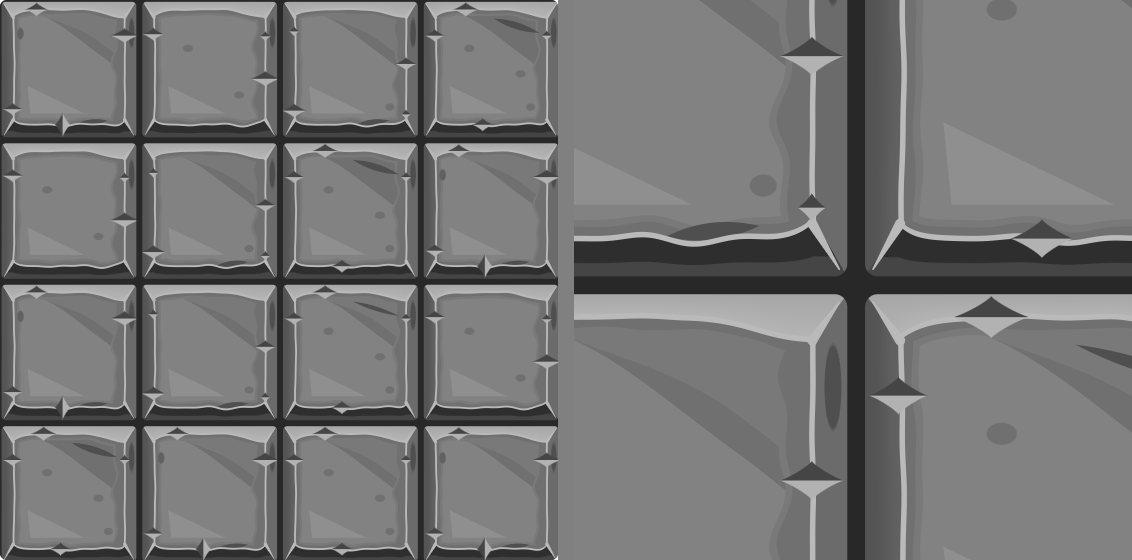
Left, the full canvas; right, a detail of the centre.
Write a Shadertoy shader that draws this texture.

```glsl
const vec2 REPEATS = vec2(3.965, 3.959), SHIFT = vec2(0.010, 0.008);
const float MARGIN = 0.021;  // half of the joint between slabs
const float LINE = 0.0065;   // half width of the worn edges
const float CANVAS_CORNER = 0.013;
const float JOINT = 0.155, FACE = 0.51, RIM = 0.44, SHADE = 0.475, GLOSS = 0.56;
const float EDGE = 0.73, LIP = 0.65, LEFT_BEVEL = 0.33, RIGHT_BEVEL = 0.42;
const float LOW_BEVEL = 0.18, CHIP_DARK = 0.27, CHIP_LIGHT = 0.70, SCAR = 0.31;

// Slab kinds, top row first; 4 and 5 are kind 3 with less or no scar
const int LAYOUT[16] = int[](0, 1, 2, 3, 1, 2, 3, 0, 0, 2, 4, 1, 3, 0, 5, 0);
// Two chips per kind on each side: height, half width
const vec2 LEFT_CHIPS[8] = vec2[](vec2(0.78, 0.07), vec2(0), vec2(0.25, 0.075), vec2(0),
  vec2(0.23, 0.036), vec2(0.79, 0.088), vec2(0.26, 0.07), vec2(0));
const vec2 RIGHT_CHIPS[8] = vec2[](vec2(0.26, 0.1), vec2(0), vec2(0.265, 0.038),
  vec2(0.565, 0.105), vec2(0.46, 0.076), vec2(0.817, 0.034), vec2(0.26, 0.038), vec2(0));
// Per kind: top chip x, half width, bottom chip x, half width
const vec4 END_CHIPS[4] = vec4[](vec4(0.27, 0.08, 0.455, 0.055), vec4(0), vec4(0),
  vec4(0.32, 0.09, 0.44, 0.075));

// Antialiased coverage of a distance in slab units
float fill(float d) {
  return clamp(0.5 - d * iResolution.y / REPEATS.y, 0.0, 1.0);
}

void paint(inout float tone, float ink, float d) {
  tone = mix(tone, ink, fill(d));
}

float ripple(float t, float phase) {
  return 0.6 * sin(t * 17.0 + phase) + 0.4 * sin(t * 31.0 + phase * 2.3);
}

float boxDist(vec2 p, float halfSize, float r) {
  vec2 q = abs(p) - halfSize + r;
  return length(max(q, 0.0)) + min(max(q.x, q.y), 0.0) - r;
}

// Distance to a segment and position along it
vec2 segment(vec2 p, vec2 a, vec2 b) {
  float h = clamp(dot(p - a, b - a) / dot(b - a, b - a), 0.0, 1.0);
  return vec2(length(p - mix(a, b, h)), h);
}

float lens(vec2 p, vec2 a, vec2 b, float r) {
  vec2 s = segment(p, a, b);
  return s.x - 4.0 * r * s.y * (1.0 - s.y);
}

float flare(vec2 p, vec2 a, vec2 b) {
  vec2 s = segment(p, a, b);
  return s.x - mix(0.012, 0.002, s.y);
}

float spot(vec2 q, vec2 radius) {
  return (length(q / radius) - 1.0) * min(radius.x, radius.y);
}

// Concave diamond, dark on one half and lit on the other
void chip(inout float tone, vec2 q, float width, bool tall) {
  if (width <= 0.0) return;
  vec2 size = vec2(width, tall ? 0.085 : 0.025 + 0.27 * width);
  vec2 k = pow(abs(q) / size, vec2(0.85));
  float ink = mix(CHIP_LIGHT, CHIP_DARK, fill(tall ? q.x : q.y));
  paint(tone, ink, (k.x + k.y - 1.0) * min(size.x, size.y) * 0.7);
}

float slab(vec2 p, int code) {
  int kind = min(code, 3);
  float phase = float(kind) * 1.7;

  // Wavy inner outline
  float x = clamp(p.x, 0.1, 0.9), y = clamp(p.y, 0.1, 0.9);
  float left = 0.1 + 0.012 * sin(3.14 * y) + 0.002 * ripple(y, phase);
  float right = 0.897 + 0.002 * ripple(y, phase + 2.0);
  float top = 0.074 + 0.05 * exp((0.1 - x) / 0.06) + 0.055 * smoothstep(0.6, 0.9, x)
    + 0.003 * ripple(x, phase);
  float low = 0.89 - 0.04 * (exp((0.1 - x) / 0.035) + exp((x - 0.9) / 0.035))
    + 0.013 * ripple(x, phase) * smoothstep(0.2, 0.55, x);
  float inside = min(min(p.x - left, right - p.x), min(p.y - top, low - p.y));

  // Mitred bevels
  vec2 a = p - MARGIN, b = 1.0 - MARGIN - p;
  float toLeft = a.x / (left - MARGIN), toRight = b.x / (1.0 - MARGIN - right);
  float toTop = a.y / (top - MARGIN), toLow = b.y / (1.0 - MARGIN - low);
  float tone = LEFT_BEVEL + 0.05 * smoothstep(0.2, 0.9, toLeft);
  float flank = RIGHT_BEVEL;
  paint(flank, SCAR, spot(p - vec2(0.945, 0.24), vec2(0.02, 0.1)));
  paint(tone, flank, (toRight - toLeft) * 0.08);
  float nearest = min(toLeft, toRight);
  paint(tone, LIP + 0.06 * toTop, (toTop - nearest) * 0.06);
  nearest = min(nearest, toTop);
  paint(tone, LOW_BEVEL + 0.09 * fill((toLow - 0.35) * 0.08), (toLow - nearest) * 0.08);

  // Face: diagonal shade, gloss, worn rim
  float face = FACE, u = p.x - 0.31;
  float curve = p.y - (0.12 + 0.4 * u + 0.4 * u * u);
  if (kind != 1) {
    paint(face, code == 3 ? RIM : SHADE, max(curve, -u));
    paint(face, RIM, max(abs(curve) - 0.045 * smoothstep(0.0, 0.4, u), -u));
  }
  paint(face, GLOSS, max(max(0.145 - p.x + 0.1 * p.y, p.y - 0.81),
    0.517 + 0.48 * p.x - p.y));
  float rim = min(inside, right - p.x - 0.035 - 0.018 * ripple(p.y, phase))
    - 0.006 * ripple(p.x + p.y, phase);
  paint(face, SHADE, rim - 0.045);
  paint(face, RIM, rim - 0.028);

  // Dimples and scars
  if (kind == 0) paint(face, 0.38, spot(p - vec2(0.155, 0.245), vec2(0.023, 0.04)));
  if (kind % 2 == 1) {
    vec2 second = vec2(0.71, kind == 3 ? 0.53 : 0.68);
    paint(face, RIM, spot(p - vec2(0.345, 0.35), vec2(0.036, 0.026)));
    paint(face, RIM, spot(p - second, vec2(0.036, 0.026)));
  } else paint(face, SCAR, lens(p, vec2(0.55, 0.885), vec2(0.77, 0.86), 0.02));
  if (kind > 1) paint(face, RIM, spot(p - vec2(0.78, 0.765), vec2(0.032, 0.026)));
  if (code == 3 || code == 4)
    paint(face, SCAR, lens(p, vec2(0.52, 0.14), vec2(0.84, 0.24), code == 3 ? 0.024 : 0.015));
  paint(tone, face, -inside);

  // Bright edges with tapered corner flares
  paint(tone, EDGE, abs(inside) - LINE);
  vec2 m = vec2(0.5 - abs(p.x - 0.5), p.y);
  paint(tone, EDGE, min(flare(m, vec2(0.104, 0.855), vec2(0.04, 0.962)),
    flare(m, vec2(0.104, 0.13), vec2(0.04))));

  // Chips on the sides, then on the ends
  for (int i = 2 * kind; i < 2 * kind + 2; i++) {
    chip(tone, p - vec2(0.1, LEFT_CHIPS[i].x), LEFT_CHIPS[i].y, false);
    chip(tone, p - vec2(0.895, RIGHT_CHIPS[i].x), RIGHT_CHIPS[i].y, false);
  }
  vec4 ends = END_CHIPS[kind];
  chip(tone, p - vec2(ends.x, 0.075), ends.y, false);
  chip(tone, p - vec2(ends.z, 0.89), ends.w, kind == 0);
  return tone;
}

void mainImage(out vec4 fragColor, in vec2 fragCoord) {
  vec2 uv = fragCoord / iResolution.xy;
  vec2 grid = vec2(uv.x, 1.0 - uv.y) * REPEATS + SHIFT;
  ivec2 cell = clamp(ivec2(floor(grid)), 0, 3);
  vec2 p = grid - vec2(cell);
  float tone = JOINT;
  paint(tone, slab(p, LAYOUT[cell.y * 4 + cell.x]), boxDist(p - 0.5, 0.5 - MARGIN, 0.03));
  // Rounded canvas corners
  paint(tone, 1.0, 0.002 - boxDist(uv - 0.5, 0.5, CANVAS_CORNER) * REPEATS.y);
  fragColor = vec4(vec3(tone), 1.0);
}
```
